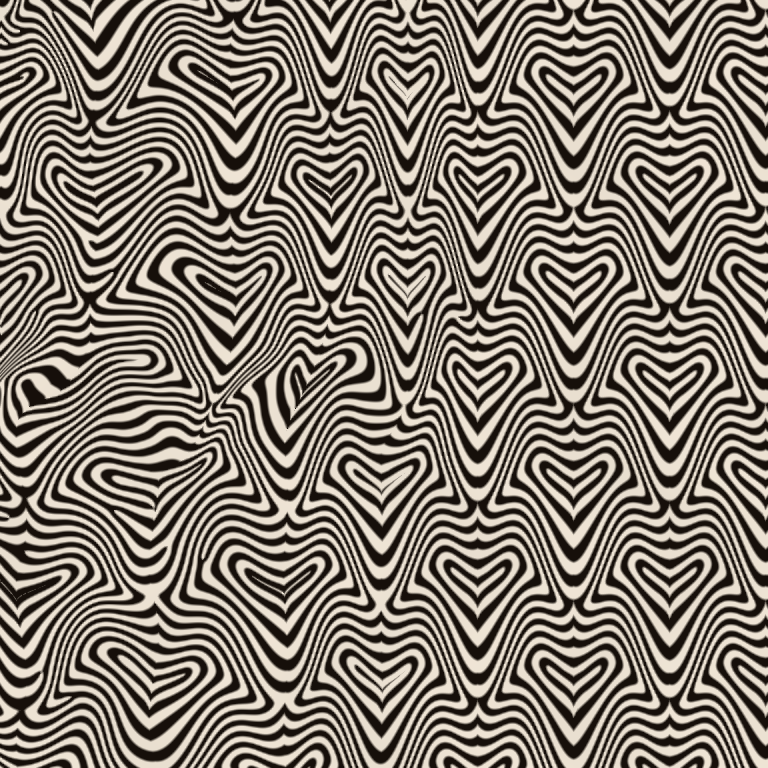
A Shadertoy shader for this pattern:

```glsl
// Staggered columns of mirrored, heart-like line loops joined by S-curves.
// One folded half-column gives a distance-like field whose levels are the stripes;
// a sideways warp and scattered phase dislocations disturb the left side.

const float PI = 3.14159265;
const float COLUMNS = 8.0;         // seams across the canvas
const float HALF_ROWS = 7.8;       // half repeats down the canvas
const float LINES = 6.0;           // stripes per half column
const float LOOSE_LINES = 0.22;    // extra stripes where columns widen
const float LOBE = 0.25;           // length of the straight inside each loop
const float LIFT = 0.32;           // how far the loops rise off the seam
const float LEAN = 0.17;           // lengthens the chevrons under each loop
const float CUSP = 0.14;           // sharpness of the feathered seam
const float CUSP_WIDTH = 0.085;
const float ROUNDING = 0.98;       // below one rounds the outer bends
const float SOFTNESS = 0.0023;     // edge blur, in canvas units
const float BALANCE = 0.02;        // above zero widens the pale lines
const int FORKS = 9;               // pairs of line dislocations
const float FORK_GAP = 0.05;
const vec3 CREAM = vec3(0.925, 0.885, 0.825);
const vec3 INK = vec3(0.085, 0.060, 0.040);

vec2 hash2(float n) {
    return fract(sin(vec2(n * 12.99, n * 78.23) + vec2(1.7, 4.1)) * 437.58);
}

// One on the disturbed left, zero on the regular right.
float looseness(float x) {
    return 1.0 - smoothstep(0.10, 0.62, x);
}

// Canvas position to column and half-row units, irregular on the left.
vec2 warpColumns(vec2 p) {
    float loose = looseness(p.x);
    float upperBulge = -0.5 * sin(PI * clamp((p.x - 0.125) / 0.497, 0.0, 1.0));
    float lowerSlide = 2.2 * max(0.37 - p.x, 0.0);
    float tear = 0.48 + 0.04 * sin(p.x * 19.0) + 0.02 * sin(p.x * 43.0 + 1.0);
    float upper = smoothstep(tear - 0.07, tear + 0.07, p.y);
    vec2 q = vec2((p.x - 0.622) * COLUMNS + 5.0, p.y * HALF_ROWS + 0.27);
    q.x += mix(lowerSlide, upperBulge, upper);
    q.x += 0.04 * loose * sin(p.y * 31.0 + 2.0 * sin(p.x * 17.0));
    q.y += 0.10 * loose * sin(p.x * 23.0 + 1.5 * sin(p.y * 13.0));
    return q;
}

// Rises from a loop's core (LOBE) to the boundary with its neighbour (1).
float loopField(float u, float v, float roundV) {
    float across = u - LOBE;
    float wedge = across + roundV;
    float capsule = length(vec2(max(across, 0.0), v));
    return LOBE + mix(capsule, wedge, clamp(wedge / (1.0 - LOBE), 0.0, 1.0));
}

float stripeField(vec2 q) {
    // Mirror at every seam, then lift the loops and feather the seams.
    float u = abs(mod(q.x, 2.0) - 1.0);
    float bump = sin(PI * u);
    float y = q.y - LIFT * bump * bump;
    float seam = exp(-u / CUSP_WIDTH) - exp((u - 1.0) / CUSP_WIDTH);
    y -= LEAN * cos(PI * u) * cos(PI * y) + CUSP * seam * sin(PI * (y - 0.35));
    float v = abs(mod(y + 1.0, 2.0) - 1.0);
    float roundV = acos(ROUNDING * cos(PI * v)) / PI;
    return u + roundV < 1.0 ? loopField(u, v, roundV)
                            : 2.0 - loopField(1.0 - u, 1.0 - v, 1.0 - roundV);
}

// Opposite phase vortices make lines split and rejoin.
float forkPhase(vec2 p) {
    float phase = 0.0;
    for (int i = 0; i < FORKS; i++) {
        vec2 h = hash2(float(i) + 1.0);
        float angle = 2.0 * PI * hash2(float(i) + 31.0).x;
        vec2 gap = 0.5 * FORK_GAP * vec2(cos(angle), sin(angle));
        vec2 d = p - vec2(0.02 + 0.6 * h.x * sqrt(h.x), h.y);
        vec2 a = d + gap;
        vec2 b = d - gap;
        phase += atan(a.y, a.x) - atan(b.y, b.x);
    }
    return phase;
}

void mainImage(out vec4 fragColor, in vec2 fragCoord) {
    float size = min(iResolution.x, iResolution.y);
    vec2 p = fragCoord / size;

    float lines = LINES * (1.0 + LOOSE_LINES * looseness(p.x));
    float wave = cos(2.0 * PI * lines * stripeField(warpColumns(p)) + forkPhase(p));

    // Edge width follows the slope of the wave.
    float slope = length(vec2(dFdx(wave), dFdy(wave))) * size;
    float blur = max(slope * max(SOFTNESS, 0.8 / size), 0.001);
    float ink = smoothstep(-blur, blur, wave - BALANCE);

    // Faint uneven tone in the pale lines.
    float tone = 1.0 + 0.012 * sin(p.x * 21.0 + 2.0 * sin(p.y * 17.0));
    fragColor = vec4(mix(CREAM * tone, INK, ink), 1.0);
}
```
